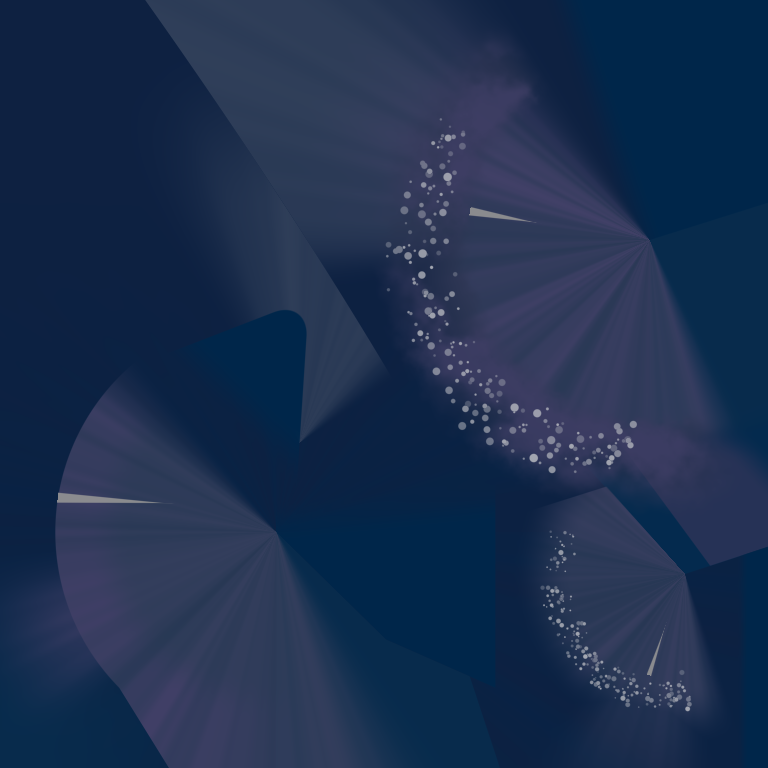
Write a WebGL 2 fragment shader that draws this background.

```glsl
#version 300 es
precision highp float;
uniform vec2 u_resolution;
out vec4 fragColor;

float hash(vec2 p) { return fract(sin(dot(p, vec2(127.1, 311.7))) * 43758.5453); }

float noise(vec2 p) {
  vec2 i = floor(p), f = fract(p);
  f = f * f * (3.0 - 2.0 * f);
  return mix(mix(hash(i), hash(i + vec2(1, 0)), f.x),
             mix(hash(i + vec2(0, 1)), hash(i + vec2(1, 1)), f.x), f.y);
}

float fbm(vec2 p) {
  float sum = 0.0, amp = 0.5;
  for (int i = 0; i < 4; i++) { sum += amp * noise(p); p = p * 2.03 + 7.1; amp *= 0.5; }
  return sum;
}

// Smooth step that may also fall
float ramp(float a, float b, float x) {
  x = clamp((x - a) / (b - a), 0.0, 1.0);
  return x * x * (3.0 - 2.0 * x);
}

float window(float x, float a, float b, float c, float d) { return ramp(a, b, x) * ramp(d, c, x); }

// Antialiased inside of a signed distance
float fill(float d) { return ramp(0.001, -0.001, d); }

// Signed distance to the line a-b, negative on its left
float edge(vec2 p, vec2 a, vec2 b) {
  vec2 t = normalize(b - a);
  return dot(p - a, vec2(t.y, -t.x));
}

float bearing(vec2 v) { return mod(degrees(atan(v.y, v.x)) + 360.0, 360.0); }

float rays(float angle, float seed) {
  return 0.6 * noise(vec2(angle * 0.13, seed)) + 0.4 * noise(vec2(angle * 0.45, seed + 5.0));
}

// Tapered sliver, widest at a
float needle(vec2 p, vec2 a, vec2 b, float width) {
  vec2 v = b - a;
  float h = dot(p - a, v) / dot(v, v);
  return fill(abs(edge(p, a, b)) - width * (1.0 - h)) * step(0.0, h);
}

// Specks scattered along an arc around the origin
float specks(vec2 q, float radius, float spread, vec2 span, float size) {
  float sum = 0.0;
  if (abs(length(q) - radius) > spread + 0.04) return sum;
  for (int i = 0; i < 200; i++) {
    vec2 s = vec2(float(i), radius * 50.0);
    float t = hash(s), a = radians(mix(span.x, span.y, t)), k = hash(s + 5.9);
    float r = radius + spread * (hash(s + 3.3) + hash(s + 8.7) - 1.0) - radius * 0.1 * ramp(0.8, 1.0, t);
    float d = length(q - r * vec2(cos(a), sin(a))) - size * mix(0.25, 1.0, k * k);
    sum = max(sum, fill(d) * mix(0.3, 0.9, hash(s + 1.7)));
  }
  return sum;
}

void main() {
  vec2 p = gl_FragCoord.xy / u_resolution;
  vec3 navy = vec3(0.053, 0.128, 0.255), teal = vec3(0, 0.15, 0.29), paleTeal = vec3(0.03, 0.17, 0.3);
  vec3 slate = vec3(0.18, 0.24, 0.345), violet = vec3(0.25, 0.245, 0.4);
  vec2 hub1 = vec2(0.846, 0.6875), hub2 = vec2(0.36, 0.307), hub3 = vec2(0.892, 0.2526);
  vec2 q1 = p - hub1, q2 = p - hub2, q3 = p - hub3;
  float r1 = length(q1), r2 = length(q2), r3 = length(q3);
  float a1 = bearing(q1), a2 = bearing(q2), a3 = bearing(q3);
  float ray1 = rays(a1, 1.0), ray2 = rays(a2, 2.0), ray3 = rays(a3, 3.0);

  // Dark ground with faint rays
  vec3 col = mix(navy, teal, 0.45 * ray2 * ramp(0.75, 0.3, p.y));
  col = mix(col, teal, ramp(-0.03, 0.02, edge(p, hub1, vec2(0.742, 1))) * step(0.0, q1.y));
  col = mix(col, paleTeal, fill(edge(p, vec2(1, 0.736), hub1)) * step(0.0, q1.x) * ramp(0.38, 0.45, p.y));
  col = mix(col, paleTeal, ramp(0.3, 0.05, p.y) * ramp(0.4, 0.0, p.x));

  // Triangular beam left of the diagonal
  float d = 1.0 - p.y, diagonal = p.x - 0.189 - d * (0.71 - 0.115 * d);
  vec2 qb = p - vec2(0.39, 0.423);
  float ab = bearing(qb);
  float beam = window(ab, 33.0, 55.0, 92.0, 124.0) * fill(diagonal) * ramp(0.55, 0.3, length(qb));
  col = mix(col, slate, beam * (0.75 + 0.35 * rays(ab, 4.0)));

  // Upper fan and its long beam
  float fan1 = window(a1, 118.0, 148.0, 176.0, 189.0) * fill(-diagonal);
  fan1 = max(fan1, window(a1, 118.0, 148.0, 284.0, 298.0) * ramp(0.31, 0.24, r1));
  col = mix(col, mix(slate, violet, ray1 * ramp(0.5, 0.2, r1)), fan1 * (0.78 + 0.3 * ray1));

  // Rounded dark blob
  vec2 h = vec2(dot(p - vec2(0.358, 0.594), vec2(-0.36, 0.93)), dot(p - vec2(0.397, 0.53), vec2(0.998, -0.065))) + 0.045;
  float blob = length(max(h, 0.0)) + min(max(h.x, h.y), 0.0) - 0.045;
  col = mix(col, teal, fill(blob) * ramp(-0.03, 0.03, edge(p, vec2(0.39, 0.4), vec2(0.247, 0.54))));

  // Central pool and paler ground below its curve
  float curve = p.y - 0.307 + min(0.98 * q2.x, 0.077 + 0.44 * q2.x);
  float pool = step(0.0, q2.x) * fill(-curve);
  col = mix(col, teal, pool * ramp(0.35, 0.29, p.y - 0.1 * q2.x) * fill(p.x - 0.645));
  col = mix(col, paleTeal, fill(curve) * step(0.0, q2.x) * fill(p.x - 0.651 + 0.33 * p.y));

  // Lower left fan: a disc running into a slanted foot
  float body = min(r2 - 0.288, max(0.22 - 0.62 * p.y - p.x, p.y - 0.167));
  float fan2 = fill(body) * window(a2, 128.0, 148.0, 283.0, 306.0) * (1.0 - pool);
  float rim = ramp(0.19, 0.25, r2) * window(a2, 120.0, 145.0, 235.0, 290.0);
  float halo = window(a2, 183.0, 202.0, 210.0, 226.0) * ramp(0.44, 0.27, r2);
  col = mix(col, violet, halo * 0.6 * (0.4 + ray2));
  vec3 tint2 = mix(slate, violet, 0.35 * ray2 + rim * (0.2 + 0.5 * ray2));
  col = mix(col, tint2, fan2 * (0.8 + 0.25 * ray2));

  // Lower right panels
  float base = edge(p, hub3, vec2(1, 0.288));
  float roof = edge(p, vec2(0.788, 0.366), hub3);
  float strip = edge(p, vec2(0.833, 0.388), vec2(0.922, 0.267));
  col = mix(col, teal + 0.015, fill(base) * fill(roof) * ramp(0.41, 0.37, p.y - 0.4 * max(p.x - 0.833, 0.0)));
  float stripFade = ramp(0.03, -0.02, edge(p, vec2(1, 0.375), vec2(0.94, 0.44))) * ramp(0.46, 0.4, p.y);
  col = mix(col, vec3(0.165, 0.2, 0.34), fill(base) * fill(strip) * stripFade * 0.9);
  col = mix(col, teal, ramp(0.96, 0.975, p.x) * fill(-base));

  // Lower right fan with a dim beam beneath
  float fan3 = window(a3, 131.5, 132.5, 276.0, 290.0) * ramp(0.225, 0.145, r3);
  fan3 *= fill(edge(p, vec2(0.788, 0.366), vec2(0.684, 0.333)));
  fan3 = max(fan3, 0.6 * window(a3, 228.0, 246.0, 262.0, 280.0) * ramp(0.4, 0.15, r3));
  col = mix(col, mix(slate, violet, 0.6 * ray3), fan3 * (0.75 + 0.3 * ray3));

  // Violet cloud along the upper arc
  float grain = fbm(p * 60.0) - 0.5;
  float arc = window(r1 + 0.025 * grain, 0.225, 0.26, 0.295, 0.365) * window(a1, 122.0, 131.0, 278.0, 294.0);
  col = mix(col, vec3(0.17, 0.2, 0.31), arc * 0.55);
  col = mix(col, violet, arc * ramp(0.33, 0.65, fbm(p * 13.0) + 0.2 * grain) * 0.8);

  // Specks and pale slivers
  float dots = max(specks(q1, 0.3, 0.05, vec2(150, 266), 0.0056), specks(q3, 0.168, 0.026, vec2(161, 273), 0.0034));
  col = mix(col, vec3(0.7, 0.71, 0.74), dots);
  float sliver = needle(p, vec2(0.612, 0.725), vec2(0.693, 0.711), 0.0055);
  sliver = max(sliver, needle(p, vec2(0.075, 0.352), vec2(0.212, 0.345), 0.0065));
  sliver = max(sliver, needle(p, vec2(0.845, 0.121), vec2(0.864, 0.178), 0.003));
  fragColor = vec4(mix(col, vec3(0.58), sliver * 0.9), 1.0);
}
```
